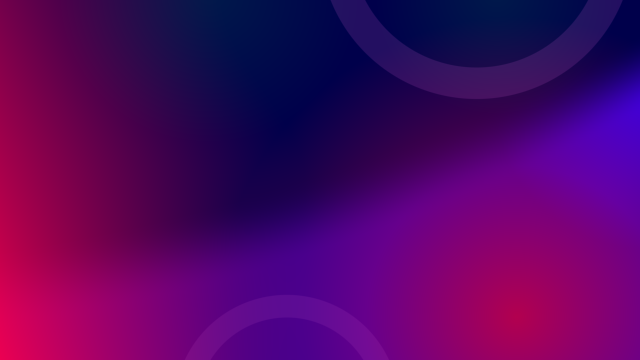
A WebGL 2 fragment shader for this background:

```glsl
#version 300 es
precision highp float;

uniform vec2 u_resolution;
out vec4 fragColor;

// Lengths are in canvas heights
const float NAVY_BLUE = 0.295;
const float VIOLET_BLUE = 0.55;
const float VIOLET_RED = 0.23;
const vec2 VIOLET_FADE = vec2(-0.05, 0.17);

const float LEFT_RED_LOW = 0.9;
const float LEFT_RED_HIGH = 0.45;
const float LEFT_REACH_LOW = 0.85;
const float LEFT_REACH_HIGH = 0.62;
const float LEFT_FALLOFF = 1.25;

const vec2 ROSE_CENTER = vec2(1.435, 0.12);
const float ROSE_RADIUS = 0.833;
const float ROSE_CORE = 0.42;
const float ROSE_RED = 0.66;
const float ROSE_BLUE = 0.31;

const vec2 BLUE_CENTER = vec2(1.79, 0.73);
const float BLUE_RADIUS = 0.42;
const float BLUE_GAIN = 0.3;

const vec2 TEAL_LEFT = vec2(0.58, 1.02);
const vec2 TEAL_RIGHT = vec2(1.38, 1.02);
const float TEAL_GREEN = 0.1;

const vec3 RING_TINT = vec3(0.8, 0.35, 0.8);
const vec2 TOP_RING_CENTER = vec2(1.324, 1.162);
const vec2 TOP_RING_RADII = vec2(0.3495, 0.437);
const float TOP_RING_ALPHA = 0.17;
const vec2 LOW_RING_CENTER = vec2(0.797, -0.132);
const vec2 LOW_RING_RADII = vec2(0.25, 0.313);
const float LOW_RING_ALPHA = 0.13;

// Linear falloff from 1 at the center to 0 at the radius
float glow(vec2 p, vec2 center, float radius) {
    return max(0.0, 1.0 - distance(p, center) / radius);
}

// Antialiased coverage of a band between two radii
float ring(vec2 p, vec2 center, vec2 radii, float pixel) {
    float middle = 0.5 * (radii.x + radii.y);
    float halfWidth = 0.5 * (radii.y - radii.x);
    float d = abs(distance(p, center) - middle) - halfWidth;
    return 1.0 - smoothstep(-0.75 * pixel, 0.75 * pixel, d);
}

// Upper limit of the violet area, a gently curved diagonal
float violetEdge(float x) {
    return 0.26 + 0.13 * x + 0.115 * x * x;
}

// Crimson light entering from the left side
float leftRed(vec2 p) {
    float strength = mix(LEFT_RED_LOW, LEFT_RED_HIGH, p.y);
    float reach = mix(LEFT_REACH_LOW, LEFT_REACH_HIGH, smoothstep(0.5, 1.0, p.y));
    return strength * pow(max(0.0, 1.0 - p.x / reach), LEFT_FALLOFF);
}

vec3 background(vec2 p) {
    float crimson = leftRed(p);
    float violet = smoothstep(VIOLET_FADE.x, VIOLET_FADE.y, violetEdge(p.x) - p.y);
    float rose = ROSE_RED * glow(p, ROSE_CENTER, ROSE_RADIUS);

    // Red: left light over the rose glow and the violet area
    float red = mix(length(vec2(rose, VIOLET_RED * violet)), 1.0, crimson);

    // Green: two faint teal patches along the top
    float green = TEAL_GREEN * (glow(p, TEAL_LEFT, 0.42) + glow(p, TEAL_RIGHT, 0.34));

    // Blue: navy to violet, a bright right side and a dimmed rose core
    float blue = mix(NAVY_BLUE, VIOLET_BLUE, violet * (1.0 - crimson));
    blue += BLUE_GAIN * violet * glow(p, BLUE_CENTER, BLUE_RADIUS);
    blue = mix(blue, ROSE_BLUE, glow(p, ROSE_CENTER, ROSE_CORE));

    return vec3(red, green, blue);
}

void main() {
    vec2 p = gl_FragCoord.xy / u_resolution.y;
    float pixel = 1.0 / u_resolution.y;

    vec3 color = background(p);

    // Translucent rings
    float topRing = ring(p, TOP_RING_CENTER, TOP_RING_RADII, pixel);
    float lowRing = ring(p, LOW_RING_CENTER, LOW_RING_RADII, pixel);
    color = mix(color, RING_TINT, TOP_RING_ALPHA * topRing);
    color = mix(color, RING_TINT, LOW_RING_ALPHA * lowRing);

    fragColor = vec4(color, 1.0);
}
```
